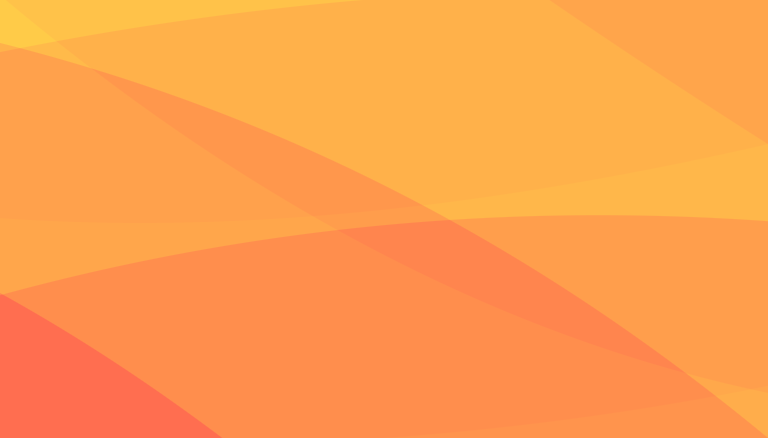
Write a WebGL 1 fragment shader that draws this background.

```glsl
precision highp float;
// Warm abstract background: translucent sheets with long curved edges.
// Each edge is a cubic height curve; every sheet covers one side of it,
// and the summed tints move the colour from yellow to coral.

#define YELLOW vec3(1.0, 0.84, 0.28)
#define CORAL vec3(1.0, 0.43, 0.313)
#define EDGE_PIXELS 1.1
#define TINT_TOP_ARC 0.163
#define TINT_DIAGONAL 0.244
#define TINT_SWEEP 0.09
#define TINT_HILL 0.23
#define TINT_VEIL 0.054
#define TINT_TOP_CORNER 0.11
#define TINT_LOW_CORNER 0.305
#define TINT_LOW_VEIL 0.05

uniform vec2 u_resolution;

// Cubic through four heights at x = 0, 1/3, 2/3 and 1
float curveHeight(float x, vec4 heights) {
  float s = 3.0 * x;
  float a = s - 1.0, b = s - 2.0, c = s - 3.0;
  vec4 weights = vec4(-a * b * c / 6.0, s * b * c * 0.5,
                      -s * a * c * 0.5, s * a * b / 6.0);
  return dot(weights, heights);
}

// Coverage of the area above the curve, smoothed across its normal
float above(vec2 uv, vec4 heights) {
  const float STEP = 0.01;
  float height = curveHeight(uv.x, heights);
  float rise = curveHeight(uv.x + STEP, heights)
             - curveHeight(uv.x - STEP, heights);
  float slope = rise / (2.0 * STEP) * u_resolution.y / u_resolution.x;
  float dist = (uv.y - height) / sqrt(1.0 + slope * slope);
  float halfEdge = 0.5 * EDGE_PIXELS / u_resolution.y;
  return clamp(0.5 + 0.5 * dist / halfEdge, 0.0, 1.0);
}

float below(vec2 uv, vec4 heights) {
  return 1.0 - above(uv, heights);
}

void main() {
  vec2 uv = gl_FragCoord.xy / u_resolution;
  float tint = 0.0;

  // Broad sheets rising from the bottom
  tint += TINT_TOP_ARC * below(uv, vec4(0.881, 0.975, 1.021, 1.018));
  tint += TINT_DIAGONAL * below(uv, vec4(0.902, 0.710, 0.416, 0.0));
  tint += TINT_HILL * below(uv, vec4(0.326, 0.450, 0.505, 0.495));
  tint += TINT_LOW_CORNER * below(uv, vec4(0.331, -0.059, -0.584, -1.244));

  // Fainter sheets hanging from the top
  tint += TINT_SWEEP * above(uv, vec4(1.011, 0.584, 0.283, 0.103));
  tint += TINT_VEIL * above(uv, vec4(0.502, 0.498, 0.559, 0.671));
  tint += TINT_TOP_CORNER * above(uv, vec4(1.947, 1.484, 1.059, 0.671));
  tint += TINT_LOW_VEIL * above(uv, vec4(-0.018, -0.016, 0.027, 0.119));

  gl_FragColor = vec4(mix(YELLOW, CORAL, tint), 1.0);
}
```
